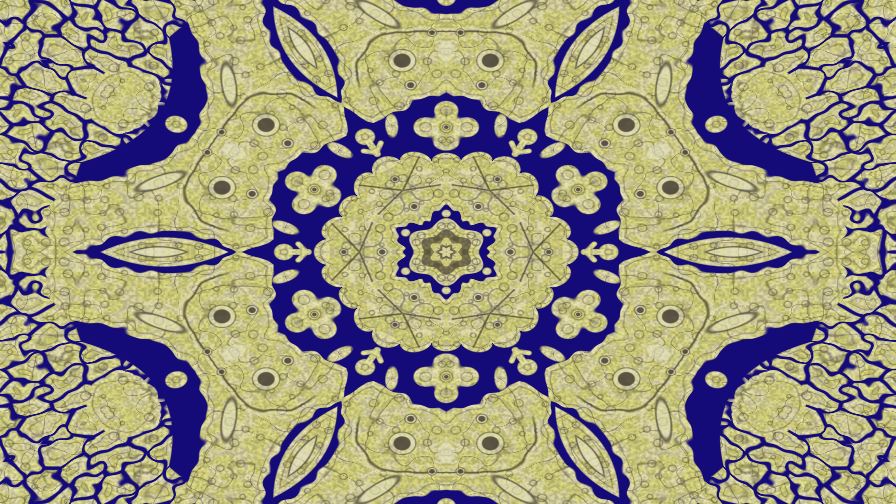
Give the GLSL for this pattern, as a WebGL 1 fragment shader.

```glsl
precision highp float;
// Six-fold kaleidoscope of cream, speckled ornaments on deep blue.
uniform vec2 u_resolution;

#define SPAN 432.0      // pattern units per canvas height
#define STRETCH 1.22    // horizontal widening of the kaleidoscope
#define GRAIN 0.26      // strength of the fine speckle
#define BLUE vec3(0.08, 0.04, 0.47)
#define OLIVE vec3(0.78, 0.77, 0.46)
#define CREAM vec3(0.80, 0.78, 0.59)
#define PALE vec3(0.91, 0.90, 0.77)
#define INK vec3(0.27, 0.24, 0.20)
#define PX (SPAN / u_resolution.y)

float hash(vec2 p) {
  vec3 q = fract(p.xyx * 0.1031);
  q += dot(q, q.yzx + 33.33);
  return fract((q.x + q.y) * q.z);
}

float noise(vec2 p) {
  vec2 i = floor(p), t = fract(p);
  t *= t * (3.0 - 2.0 * t);
  return mix(mix(hash(i), hash(i + vec2(1, 0)), t.x),
             mix(hash(i + vec2(0, 1)), hash(i + vec2(1, 1)), t.x), t.y);
}

float fill(float d) { return 1.0 - smoothstep(-0.8 * PX, 0.8 * PX, d); }
float stroke(float d, float w) { return fill(abs(d) - w); }
float ellipse(vec2 p, vec2 s) { return (length(p / s) - 1.0) * min(s.x, s.y); }
float vesica(vec2 p, vec2 s) { return abs(p.y) - s.y * (1.0 - p.x * p.x / (s.x * s.x)); }
float smin(float a, float b, float k) {
  float h = max(k - abs(a - b), 0.0) / k;
  return min(a, b) - h * h * k * 0.25;
}
vec2 turn(vec2 p, float a) {
  float c = cos(a), s = sin(a);
  return vec2(c * p.x + s * p.y, c * p.y - s * p.x);
}
float segment(vec2 p, vec2 a, vec2 b) {
  vec2 e = b - a;
  return length(p - a - e * clamp(dot(p - a, e) / dot(e, e), 0.0, 1.0));
}

// Gap between the two nearest jittered cell centres.
float cracks(vec2 p) {
  float near = 9.0, next = 9.0;
  for (int y = -1; y <= 1; y++)
    for (int x = -1; x <= 1; x++) {
      vec2 c = floor(p) + vec2(x, y);
      float d = length(c + 0.15 + 0.7 * vec2(hash(c), hash(c + 57.0)) - p);
      next = min(next, max(near, d));
      near = min(near, d);
    }
  return next - near;
}

// Cream trefoil on the spoke b.
float trefoil(vec2 b) {
  float d = smin(length(b - vec2(107, 0)) - 9.0, length(b - vec2(121, 0)) - 8.5, 5.0);
  d = smin(d, length(b - vec2(107, 14.5)) - 8.5, 5.0);
  return smin(d, ellipse(b - vec2(94, 0), vec2(7, 9)), 6.0);
}

void eye(inout vec3 col, vec2 p, float r) {
  float d = length(p);
  col = mix(col, PALE, 0.5 * fill(d - r * 1.6));
  col = mix(col, INK, max(0.85 * fill(d - r), 0.6 * stroke(d - r * 1.6, 0.4)));
}

void main() {
  vec2 q = (gl_FragCoord.xy - 0.5 * u_resolution) * PX + vec2(1.5, 0.0);
  q.x /= STRETCH;

  // Fold: a runs along the channel axis, b along the trefoil axis.
  float r = length(q), sector = radians(60.0);
  float th = abs(mod(atan(q.y, q.x) + 0.5 * sector, sector) - 0.5 * sector);
  vec2 a = r * vec2(cos(th), sin(th));
  vec2 b = vec2(0.866 * a.x + 0.5 * a.y, 0.5 * a.x - 0.866 * a.y);
  float wave = cos(6.0 * th), lumps = noise(a / 9.0) - 0.5;

  // Central medallion with a thin blue star.
  float star = max(r - 34.0 + 5.0 * wave - 1.5 * cos(24.0 * th), 26.0 - 3.0 * wave - r);
  star = max(star, 3.2 - length(b - vec2(33, 0)));
  float land = max(r - 81.0 - 4.0 * wave - 8.0 * sqrt(abs(cos(12.0 * th))), -star);

  // Small ornaments in the blue hexagon.
  land = min(land, trefoil(b));
  land = min(land, min(length(a - vec2(114, 0)) - 7.0, segment(a, vec2(97, 0), vec2(110, 0)) - 2.5));
  land = min(land, segment(a, vec2(98, 0), vec2(104, 7)) - 2.0);
  land = min(land, ellipse(turn(a - vec2(113, 21), 0.45), vec2(10, 4.5)));

  // Broad cream web, cut by lens channels and an outer arc.
  float lens = vesica(a - vec2(198, 0), vec2(45, 12.5));
  float channel = min(vesica(a - vec2(202, 0), vec2(56, 17)), a.y - (148.0 - a.x) * 0.4);
  float arc = (b.x - 204.0 - 0.0085 * b.y * b.y) / sqrt(1.0 + 0.0003 * b.y * b.y);
  float web = max(max(121.0 - a.x, -channel), max(arc, r - 280.0)) + 7.0 * lumps;
  land = min(land, min(web, lens));
  land = min(land, ellipse(b - vec2(219, 0), vec2(8, 7)));

  // Outer fan of leaves.
  float leaf = 11.0 * (0.13 - cracks(vec2(r / 30.0, th * 17.0) + 0.5 * lumps));
  float fan = max(min(234.0 + 0.007 * b.y * b.y - b.x, 268.0 - r), leaf);
  land = min(land, min(fan, ellipse(b - vec2(262, 0), vec2(26, 28)) + 6.0 * lumps));

  // Cream surface: mottling, pale rims, contour lines and speckle.
  vec3 col = mix(OLIVE, CREAM, smoothstep(0.35, 0.75, noise(a / 5.0 + 20.0)));
  col = mix(col, PALE, 0.25 * stroke(land + 2.0, 1.0));
  col = mix(col, INK, 0.4 * stroke(land + 4.5, 0.4));
  float vein = abs(noise(a / 13.0 + 7.0) - 0.5);
  col = mix(col, INK, 0.4 * (1.0 - smoothstep(0.0, 0.03, vein)));
  col *= 1.0 + GRAIN * (noise(a / 1.5) - 0.5);

  // Scattered little rings.
  vec2 cell = floor(a / 13.0);
  vec2 spot = a - (cell + 0.35 + 0.3 * hash(cell)) * 13.0;
  float ring = stroke(length(spot) - 1.5 - 2.0 * hash(cell + 9.0), 0.45);
  col = mix(col, INK, 0.45 * ring * step(0.5, hash(cell + 31.0)));

  // Arch, eyes and highlights in the web.
  vec2 h = (b - vec2(130, 0)) / vec2(59, 63);
  h *= h;
  float arch = (sqrt(sqrt(dot(h, h))) - 1.0) * 60.0 + 4.0 * lumps;
  float archSpan = smoothstep(135.0, 150.0, b.x);
  col = mix(col, INK, 0.7 * stroke(arch, 0.8) * archSpan);
  col = mix(col, PALE, 0.5 * stroke(arch - 2.5, 1.0) * archSpan);
  eye(col, b - vec2(164, 31), 6.0);
  eye(col, b - vec2(143, 25), 2.5);
  eye(col, b - vec2(188, 10), 2.0);
  col = mix(col, PALE, 0.6 * fill(ellipse(b - vec2(172, 0), vec2(9, 6))));
  float tear = ellipse(turn(b - vec2(204, 48), 0.92), vec2(18, 5));
  col = mix(mix(col, PALE, 0.6 * fill(tear)), INK, 0.7 * stroke(tear, 0.6));
  float core = vesica(a - vec2(202, 0), vec2(20, 4.5));
  col = mix(mix(col, PALE, 0.6 * fill(core)), INK, 0.7 * stroke(core, 0.6));

  // Medallion marks and the grey rosette at the heart.
  float marks = min(segment(a, vec2(61, 0), vec2(80, 24)), segment(a, vec2(61, 0), vec2(52, 25)));
  col = mix(col, INK, 0.75 * fill(marks - 0.6));
  eye(col, a - vec2(45, 0), 2.2);
  eye(col, a - vec2(72, 0), 1.8);
  eye(col, b - vec2(107, 0), 1.6);
  float rosette = max(stroke(r - 14.0 + 2.0 * wave, 3.5), stroke(r - 5.0 - wave, 1.0));
  col = mix(col, INK, rosette * (0.45 + 0.4 * noise(a / 2.0)));

  gl_FragColor = vec4(mix(BLUE, col, fill(land)), 1.0);
}
```
